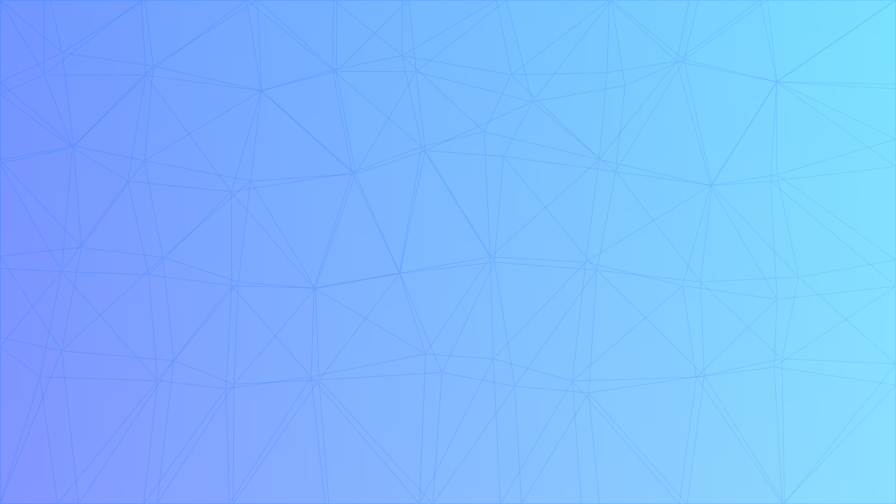
Write a Shadertoy shader that draws this background.

```glsl
const vec2 GRID = vec2(10.0, 5.0);         // cells across and up
const vec2 SHIFT = vec2(-0.33, 0.31);      // mean offset of inner vertices, in cells
const vec2 SPLIT = vec2(0.12, 0.14);       // how far the two meshes part, in cells
const float LEFT_TILT = 0.27;              // spread of the vertices on the left border
const float LINE_HALF_WIDTH = 0.0011;      // in canvas heights
const float LINE_LEFT = 0.245;             // line strength at each side
const float LINE_RIGHT = 0.11;
const float FACET_MIX = 0.35;              // flat facets against smooth gradient
const vec3 TOP_LEFT = vec3(0.440, 0.580, 1.0);
const vec3 TOP_RIGHT = vec3(0.475, 0.884, 1.0);
const vec3 BOTTOM_LEFT = vec3(0.510, 0.580, 1.0);
const vec3 BOTTOM_RIGHT = vec3(0.550, 0.877, 1.0);
const vec3 LINE_COLOR = vec3(0.20, 0.49, 0.98);

// One wave per row of vertices, top row first: mean, amplitude, period, crest
const vec4 SWAY[6] = vec4[6](
    vec4(0.0, 0.16, 4.0, 3.3), vec4(0.07, 0.18, 3.5, 3.1), vec4(0.06, 0.22, 3.75, 0.3),
    vec4(-0.04, 0.17, 8.6, 0.8), vec4(-0.02, 0.20, 3.15, 2.0), vec4(0.0, 0.09, 4.2, 1.0));
const vec4 SAG[6] = vec4[6](
    vec4(0.0, 0.0, 1.0, 0.0), vec4(0.06, 0.15, 3.3, 3.0), vec4(-0.06, 0.22, 5.2, 3.05),
    vec4(0.03, 0.15, 5.0, 3.7), vec4(0.03, 0.12, 3.9, 3.2), vec4(0.0, 0.0, 1.0, 0.0));
const vec4 PARTING[6] = vec4[6](
    vec4(0.3, 0.2, 2.7, 3.0), vec4(0.5, 0.5, 6.0, 6.2), vec4(0.5, 0.5, 3.8, 2.6),
    vec4(0.5, 0.5, 9.0, 0.2), vec4(0.65, 0.35, 5.0, 1.0), vec4(0.55, 0.45, 5.5, 0.75));

vec3 gradient(vec2 uv) {
    return mix(mix(BOTTOM_LEFT, BOTTOM_RIGHT, uv.x),
               mix(TOP_LEFT, TOP_RIGHT, uv.x), uv.y);
}

float wave(vec4 shape, float x) {
    return shape.x + shape.y * cos(6.2832 * (x - shape.w) / shape.z);
}

// Wavy grid vertex in cell units; border vertices stay on the border
vec2 vertex(vec2 id, float side) {
    float row = GRID.y - id.y;
    int r = int(row + 0.5);
    vec2 swing = vec2(wave(SWAY[r], id.x), -wave(SAG[r], id.x));
    if (id.x < 0.5 && r > 1) swing.y += LEFT_TILT * (row - 2.6);
    vec2 split = SPLIT * side * wave(PARTING[r], id.x)
               * vec2(1.0, cos(0.75 * (id.x - 1.5)));
    vec2 inner = step(0.5, id) * step(id, GRID - 0.5);
    return id + inner * (SHIFT + swing + split);
}

float segmentDistance(vec2 p, vec2 a, vec2 b) {
    vec2 ab = b - a;
    return length(p - a - ab * clamp(dot(p - a, ab) / dot(ab, ab), 0.0, 1.0));
}

float edgeSide(vec2 p, vec2 a, vec2 b) {
    return (b.x - a.x) * (p.y - a.y) - (b.y - a.y) * (p.x - a.x);
}

bool insideTriangle(vec2 p, vec2 a, vec2 b, vec2 c) {
    vec3 s = vec3(edgeSide(p, a, b), edgeSide(p, b, c), edgeSide(p, c, a));
    return all(greaterThanEqual(s, vec3(0.0))) || all(lessThanEqual(s, vec3(0.0)));
}

// Facet centre in xy, distance to the nearest edge in z
vec3 mesh(vec2 p, vec2 cellSize, float side) {
    vec2 home = floor(p / cellSize - SHIFT);
    vec3 hit = vec3(p, 1.0);
    for (int j = -1; j <= 1; j++) {
        for (int i = -1; i <= 1; i++) {
            vec2 id = home + vec2(i, j);
            if (any(lessThan(id, vec2(0.0))) || any(greaterThan(id, GRID - 0.5))) continue;
            vec2 a = vertex(id, side) * cellSize;
            vec2 b = vertex(id + vec2(1.0, 0.0), side) * cellSize;
            vec2 c = vertex(id + vec2(1.0, 1.0), side) * cellSize;
            vec2 d = vertex(id + vec2(0.0, 1.0), side) * cellSize;

            // Turn the quad so that a-c is its shorter diagonal
            if (distance(b, d) < distance(a, c)) {
                vec2 first = a;
                a = b; b = c; c = d; d = first;
            }
            float sides = min(min(segmentDistance(p, a, b), segmentDistance(p, b, c)),
                              min(segmentDistance(p, c, d), segmentDistance(p, d, a)));
            hit.z = min(hit.z, min(sides, segmentDistance(p, a, c)));
            if (insideTriangle(p, a, b, c)) hit.xy = (a + b + c) / 3.0;
            else if (insideTriangle(p, a, c, d)) hit.xy = (a + c + d) / 3.0;
        }
    }
    return hit;
}

void mainImage(out vec4 fragColor, in vec2 fragCoord) {
    vec2 canvas = vec2(iResolution.x / iResolution.y, 1.0);
    vec2 p = fragCoord / iResolution.y;
    vec2 uv = p / canvas;
    float pixel = 1.0 / iResolution.y;

    // Two slightly parted meshes: facet tints and edge lines
    vec3 facets = vec3(0.0);
    float clear = 1.0;
    float strength = mix(LINE_LEFT, LINE_RIGHT, uv.x);
    for (int k = 0; k < 2; k++) {
        vec3 hit = mesh(p, canvas / GRID, float(2 * k - 1));
        facets += 0.5 * gradient(hit.xy / canvas);
        float line = clamp((LINE_HALF_WIDTH + 0.5 * pixel - hit.z) / pixel, 0.0, 1.0);
        clear *= 1.0 - strength * line;
    }

    vec3 color = mix(gradient(uv), facets, FACET_MIX);
    fragColor = vec4(mix(LINE_COLOR, color, clear), 1.0);
}
```
